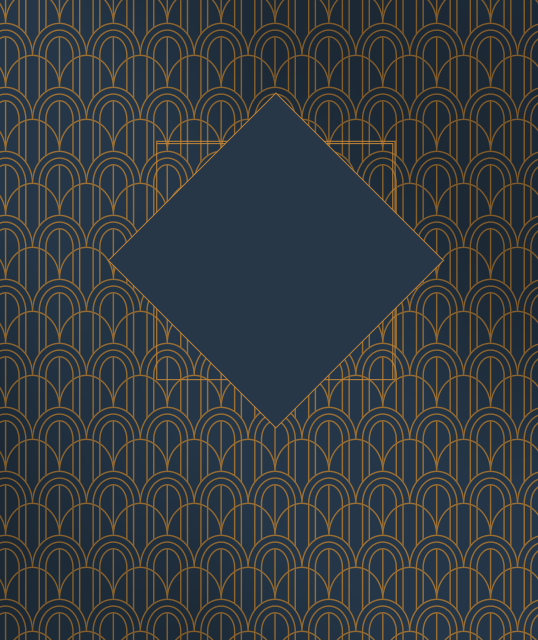
This background is drawn by a WebGL 2 fragment shader. Its source:

```glsl
#version 300 es
precision highp float;

uniform vec2 u_resolution;
out vec4 outColor;

// Lengths are fractions of the canvas height, measured from its centre
const vec2  ARCH = vec2(0.0421, 0.05);            // half width and height of one scale
const float RING_STEP = 0.0105;                   // gap between nested arches and bars
const vec2  PATTERN_ORIGIN = vec2(0.0094, -0.4865);
const float PATTERN_WIDTH = 0.00112;              // half width of the strokes
const vec2  FRAME_CENTER = vec2(0.0108, 0.0930);
const float DIAMOND_RADIUS = 0.2617;
const float DIAMOND_WIDTH = 0.0007;
const float SQUARE_HALF = 0.1862;
const float SQUARE_INSET = 0.0018;
const float SQUARE_WIDTH = 0.0008;
const vec3  NAVY_DARK = vec3(0.108, 0.155, 0.205);
const vec3  NAVY_LIGHT = vec3(0.142, 0.213, 0.283);
const vec3  PANEL = vec3(0.157, 0.216, 0.282);
const vec3  PATTERN_GOLD = vec3(0.59, 0.42, 0.19);
const vec3  FRAME_GOLD = vec3(0.76, 0.52, 0.22);

float hash(vec2 p) {
    vec3 q = fract(p.xyx * 0.1031);
    q += dot(q, q.yzx + 33.33);
    return fract((q.x + q.y) * q.z);
}

float noise(vec2 p) {
    vec2 i = floor(p), f = fract(p);
    f = f * f * (3.0 - 2.0 * f);
    return mix(mix(hash(i), hash(i + vec2(1, 0)), f.x),
               mix(hash(i + vec2(0, 1)), hash(i + vec2(1, 1)), f.x), f.y);
}

// Pixel coverage of a line at distance d
float stroke(float d, float halfWidth) {
    vec2 edges = vec2(d + halfWidth, d - halfWidth) * u_resolution.y + 0.5;
    edges = clamp(edges, 0.0, 1.0);
    return edges.x - edges.y;
}

float ellipseDistance(vec2 p, vec2 radii) {
    float f = length(p / radii);
    return f * (f - 1.0) / max(length(p / (radii * radii)), 0.001);
}

float boxDistance(vec2 p, float halfSize) {
    vec2 d = abs(p) - halfSize;
    return length(max(d, 0.0)) + min(max(d.x, d.y), 0.0);
}

// Distance from x to the nearest column axis
float foldColumn(float x) {
    float period = 2.0 * ARCH.x;
    return abs(mod(x + ARCH.x, period) - ARCH.x);
}

// Alternating rows of nested arches and plain barred arches
float scaleDistance(vec2 p) {
    p -= PATTERN_ORIGIN;
    float row = floor(p.y / ARCH.y);
    bool nested = mod(row, 2.0) < 0.5;
    float y = p.y - row * ARCH.y;
    float axis = foldColumn(p.x);
    float between = ARCH.x - axis;
    vec2 here = vec2(nested ? axis : between, y);
    vec2 below = vec2(nested ? between : axis, y + ARCH.y);

    float outer = ellipseDistance(here, ARCH);
    float d = min(abs(outer), abs(ellipseDistance(below, ARCH)));
    float bars = min(abs(axis - ARCH.x + RING_STEP),
                     abs(axis - ARCH.x + 2.0 * RING_STEP));

    if (nested && outer < 0.0) {
        float ring = outer;
        for (int i = 1; i <= 2; i++) {
            ring = ellipseDistance(here, ARCH - float(i) * RING_STEP);
            d = min(d, abs(ring));
        }
        if (ring < 0.0) d = min(d, axis);
    } else {
        d = min(d, bars);
        if (!nested && outer > 0.0) d = min(d, axis);
    }
    return d;
}

// Light diagonal sheen with faint upright streaks
float sheen(vec2 p) {
    float diagonal = (p.x + p.y) * 0.707 + 0.06;
    float band = 1.0 - smoothstep(0.08, 0.48, abs(diagonal));
    return clamp(band + 0.5 * (noise(p * vec2(9.0, 3.0) + 20.0) - 0.5), 0.0, 1.0);
}

void main() {
    vec2 p = (gl_FragCoord.xy - 0.5 * u_resolution) / u_resolution.y;
    float light = sheen(p);

    // Patterned ground
    vec3 color = mix(NAVY_DARK, NAVY_LIGHT, light);
    vec3 gold = PATTERN_GOLD * mix(0.85, 1.03, light);
    color = mix(color, gold, stroke(scaleDistance(p), PATTERN_WIDTH));

    // Square frame, doubled along its top and right sides
    vec2 q = p - FRAME_CENTER;
    float square = min(abs(boxDistance(q, SQUARE_HALF)),
                       abs(boxDistance(q + SQUARE_INSET, SQUARE_HALF - SQUARE_INSET)));
    color = mix(color, FRAME_GOLD, stroke(square, SQUARE_WIDTH));

    // Plain diamond panel with a thin rim
    float diamond = (abs(q.x) + abs(q.y) - DIAMOND_RADIUS) * 0.7071;
    color = mix(color, PANEL, clamp(0.5 - diamond * u_resolution.y, 0.0, 1.0));
    color = mix(color, FRAME_GOLD, stroke(abs(diamond), DIAMOND_WIDTH));

    outColor = vec4(color, 1.0);
}
```
